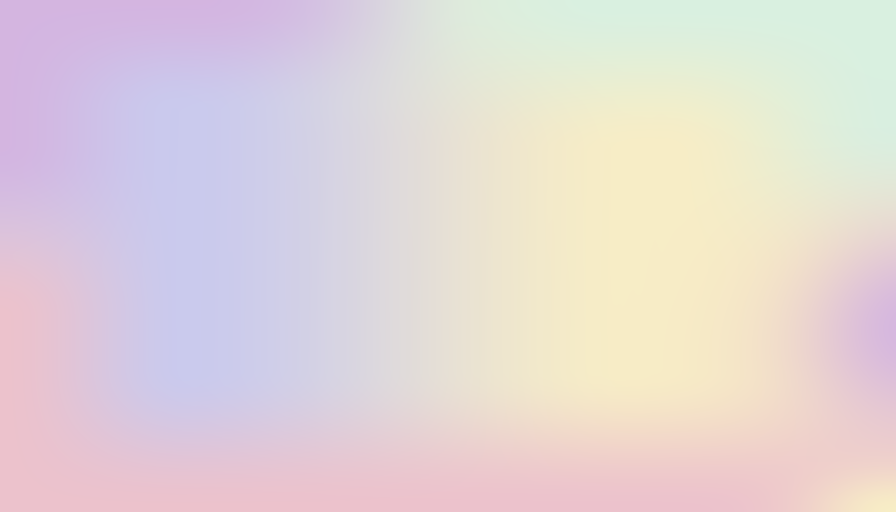
Give the GLSL for this background, as a Shadertoy shader.

```glsl
// Soft elliptical glow: 1 at the centre, fading with distance
float glow(vec2 p, vec2 centre, vec2 radius) {
    vec2 d = (p - centre) / radius;
    return exp(-dot(d, d));
}

// Falls smoothly from 1 at 0 to 0 at the given width
float fade(float d, float width) {
    return 1.0 - smoothstep(0.0, width, d);
}

// Union of two soft masks
float join(float a, float b) {
    return 1.0 - (1.0 - a) * (1.0 - b);
}

float hash(float n) {
    return fract(sin(n * 127.1) * 43758.5);
}

float noise(float x) {
    float cell = floor(x);
    return mix(hash(cell), hash(cell + 1.0), smoothstep(0.0, 1.0, x - cell));
}

void mainImage(out vec4 fragColor, in vec2 fragCoord) {
    vec2 uv = fragCoord / iResolution.xy;
    float top = 1.0 - uv.y;
    float right = 1.0 - uv.x;

    vec3 blue = vec3(0.79, 0.79, 0.93);
    vec3 cream = vec3(0.97, 0.93, 0.775);
    vec3 pink = vec3(0.925, 0.76, 0.80);
    vec3 lilac = vec3(0.83, 0.71, 0.88);
    vec3 mint = vec3(0.85, 0.94, 0.88);

    // Blue to cream across the middle
    vec3 color = mix(blue, cream, smoothstep(0.19, 0.72, uv.x));

    // Mint along the upper right edges
    float mintTop = fade(top, 0.30) * smoothstep(0.25, 0.68, uv.x);
    float mintSide = fade(right, 0.26) * smoothstep(0.45, 0.76, uv.y);
    color = mix(color, mint, join(mintTop, mintSide));

    // Lilac around the upper left corner
    float lilacTop = fade(top, 0.22) * (1.0 - smoothstep(0.22, 0.54, uv.x));
    float lilacSide = fade(uv.x, 0.20) * smoothstep(0.44, 0.72, uv.y);
    color = mix(color, lilac, join(lilacTop, lilacSide));

    // Pink along the left and bottom edges
    float pinkSide = fade(uv.x, 0.21) * (1.0 - smoothstep(0.38, 0.70, uv.y));
    float pinkBottom = fade(uv.y, 0.28);
    color = mix(color, pink, join(pinkSide, pinkBottom));

    // Dusty rose halo and lilac core on the right
    color = mix(color, pink, 0.55 * glow(uv, vec2(1.0, 0.28), vec2(0.16, 0.25)));
    color = mix(color, lilac, 0.97 * glow(uv, vec2(1.02, 0.36), vec2(0.105, 0.18)));

    // Cream in the lower right corner
    color = mix(color, cream, glow(uv, vec2(1.0, 0.0), vec2(0.10, 0.085)));

    // Faint vertical streaks over the middle
    float streak = noise(uv.x * 90.0 + 0.6 * sin(uv.y * 5.0)) - 0.5;
    color += 0.006 * streak * glow(uv, vec2(0.42, 0.5), vec2(0.25, 0.3));

    fragColor = vec4(color, 1.0);
}
```
